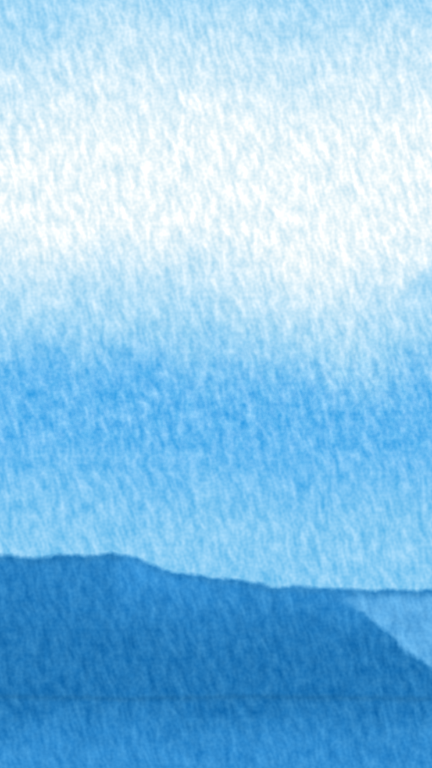
This background is drawn by a WebGL 1 fragment shader. Its source:

```glsl
precision highp float;
// Blue watercolour washes on rough paper: a pale band fading into mid blue,
// with a dark, crisp-edged wash at the foot. Vertical colour ramps are bent by
// gradient noise, then stretched noise adds paper fibres and pigment grain.

uniform vec2 u_resolution;

const vec3 SKY   = vec3(0.64, 0.85, 0.97);
const vec3 PALE  = vec3(0.78, 0.91, 0.98);
const vec3 WHITE = vec3(0.93, 0.975, 0.99);
const vec3 AZURE = vec3(0.40, 0.73, 0.95);
const vec3 LIGHT = vec3(0.53, 0.80, 0.96);
const vec3 BLUE  = vec3(0.22, 0.58, 0.85);
const vec3 DEEP  = vec3(0.14, 0.475, 0.73);

vec2 gradientAt(vec2 cell) {
  float h = fract(sin(dot(cell, vec2(127.1, 311.7))) * 43758.5);
  return vec2(cos(6.2832 * h), sin(6.2832 * h));
}

float gradientNoise(vec2 p) {
  vec2 i = floor(p), f = p - i;
  vec2 u = f * f * f * (f * (f * 6.0 - 15.0) + 10.0);
  vec2 e = vec2(1.0, 0.0);
  float a = dot(gradientAt(i), f);
  float b = dot(gradientAt(i + e.xy), f - e.xy);
  float c = dot(gradientAt(i + e.yx), f - e.yx);
  float d = dot(gradientAt(i + e.xx), f - e.xx);
  return mix(mix(a, b, u.x), mix(c, d, u.x), u.y);
}

float fbm(vec2 p) {
  float sum = 0.0, amp = 1.0;
  for (int k = 0; k < 4; k++) {
    sum += amp * gradientNoise(p);
    p = p * 2.03 + 17.3;
    amp *= 0.55;
  }
  return sum;
}

// Soft bump of the given width around a centre
float bump(float v, float centre, float width) {
  float d = (v - centre) / width;
  return exp(-d * d);
}

// Upper washes: depth runs from 0 at the top to 1 at the bottom
vec3 upperWash(float x, float depth, float ragged) {
  float top = depth + 0.03 * ragged - 0.03 * (1.0 - smoothstep(0.0, 0.25, x));
  float low = depth + 0.035 * ragged - 0.045 * bump(x, 0.76, 0.22);
  vec3 col = mix(SKY, PALE, smoothstep(-0.02, 0.07, top));
  col = mix(col, WHITE, smoothstep(0.04, 0.20, top));
  col = mix(col, PALE, smoothstep(0.28, 0.37, low));
  col = mix(col, SKY, smoothstep(0.34, 0.43, low));
  col = mix(col, AZURE, smoothstep(0.40, 0.51, low));
  col = mix(col, LIGHT, smoothstep(0.56, 0.71, depth + 0.03 * ragged));
  // Blue bloom entering from the right edge
  float rim = 0.33 + 0.6 * (1.0 - x) + 0.01 * ragged;
  float bloom = smoothstep(rim, rim + 0.025, depth) * smoothstep(0.86, 0.98, x);
  return mix(col, SKY, 0.75 * bloom * (1.0 - smoothstep(0.40, 0.46, depth)));
}

// Depth of the upper edge of the dark wash
float darkEdge(float x, float ragged) {
  return 0.723 + 0.022 * smoothstep(0.27, 0.42, x)
       + 0.022 * smoothstep(0.38, 0.80, x) + 0.004 * ragged;
}

vec3 darkWash(float x, float depth, float ragged) {
  float d = depth + 0.025 * ragged;
  vec3 col = mix(BLUE, DEEP, smoothstep(0.72, 0.86, d));
  col = mix(col, DEEP, 0.55 * (1.0 - smoothstep(0.23, 0.29, x + 0.03 * ragged)));
  col = mix(col, BLUE, 0.8 * smoothstep(0.905, 0.99, d));
  return col * (1.0 - 0.06 * bump(depth, 0.908 + 0.003 * ragged, 0.004));
}

// Lighter patch at the right, cut by a slanted ragged border
float patchMask(float x, float depth, float ragged) {
  float border = 0.785 + 0.092 * smoothstep(0.77, 1.04, x) + 0.006 * ragged;
  float below = smoothstep(0.765, 0.785, depth);
  float above = 1.0 - smoothstep(border - 0.007, border + 0.004, depth);
  return below * above * smoothstep(0.76, 0.84, x);
}

// Slanted upright paper fibres with finer tooth
float paperFibres(vec2 p) {
  vec2 q = vec2(p.x + 0.22 * p.y, p.y);
  q.x += 0.006 * gradientNoise(p * 24.0);
  return gradientNoise(q * vec2(88.0, 34.0))
       + 0.8 * gradientNoise(q * vec2(170.0, 75.0) + 9.0)
       + 0.5 * gradientNoise(p * 215.0);
}

void main() {
  vec2 p = gl_FragCoord.xy / u_resolution.y;
  float x = gl_FragCoord.x / u_resolution.x;
  float depth = 1.0 - p.y;
  float ragged = fbm(p * vec2(9.0, 6.0));
  float fray = fbm(p * 32.0 + 5.0);

  // Layer the washes
  vec3 col = upperWash(x, depth, ragged + 0.3 * fray);
  float inside = depth - darkEdge(x, ragged + fray);
  float dark = smoothstep(-0.003, 0.005, inside);
  vec3 lower = darkWash(x, depth, ragged + 0.3 * fray);
  lower = mix(lower, vec3(0.39, 0.70, 0.92), 0.9 * patchMask(x, depth, fray));
  lower *= 1.0 - 0.05 * bump(inside, 0.005, 0.005);
  col = mix(col, lower, dark);

  // Paper relief and settled pigment
  float relief = paperFibres(p);
  float grain = fbm(p * 75.0 + 31.0);
  float pigment = bump(depth, 0.53, 0.10) + 0.4 * dark;
  col += relief * mix(vec3(0.15, 0.075, 0.035), vec3(0.07, 0.07, 0.06), dark);
  col += grain * pigment * vec3(0.10, 0.065, 0.03);
  gl_FragColor = vec4(clamp(col, 0.0, 1.0), 1.0);
}
```
